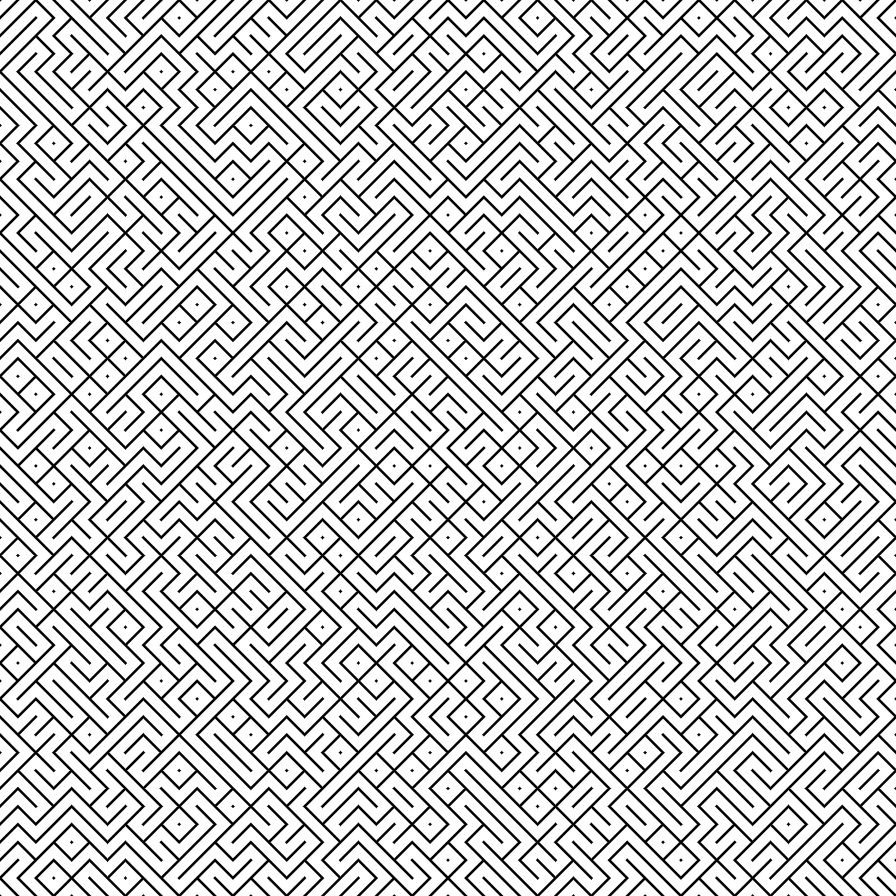
Reproduce this pattern procedurally as a three.js fragment shader.

```glsl
// Diagonal maze: a square grid where each cell draws one of its two diagonals,
// picked by a hash. The stripe distance repeats with the cell, so strokes get
// square ends and every corner without strokes keeps a tiny diamond dot.

#define CELLS 50.0          // cells across the canvas
#define HALF_WIDTH 0.1      // stroke half width, measured along a cell side
#define SOFTNESS 0.05       // half of the edge ramp, same unit
#define RISING_SHARE 0.5    // share of cells whose stroke climbs to the right
#define SEED 3.7
#define PAPER vec3(1.0)
#define INK vec3(0.0)

varying vec2 vUv;

float hash(vec2 p) {
  return fract(sin(dot(p + SEED, vec2(12.9898, 78.233))) * 43758.5453);
}

// Distance to the nearest whole number, for stripes that repeat per cell
float stripeDistance(float t) {
  return abs(fract(t + 0.5) - 0.5);
}

void main() {
  // Grid position and the random choice for this cell
  vec2 grid = vUv * CELLS;
  vec2 cell = floor(grid);
  vec2 local = grid - cell;
  float slope = hash(cell) < RISING_SHARE ? -1.0 : 1.0;

  // Diagonal stroke with its corner remnants
  float d = stripeDistance(local.x + slope * local.y);
  float paper = smoothstep(HALF_WIDTH - SOFTNESS, HALF_WIDTH + SOFTNESS, d);

  gl_FragColor = vec4(mix(INK, PAPER, paper), 1.0);
}
```
